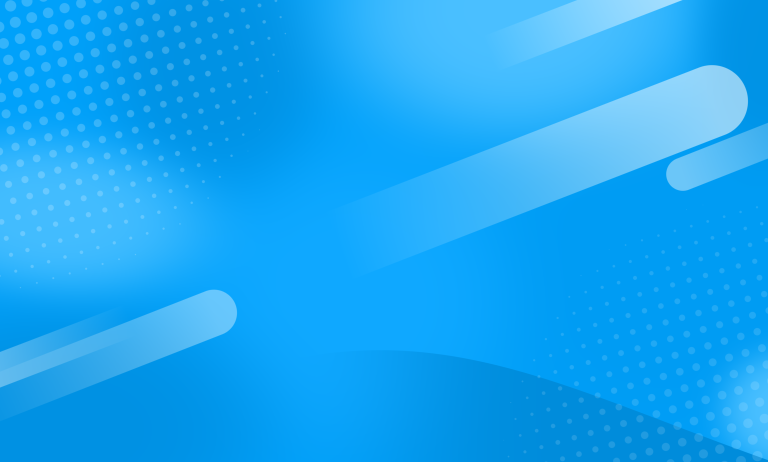
This background is drawn by a WebGL 1 fragment shader. Its source:

```glsl
precision highp float;
// Blue abstract backdrop: soft glows, a dark wave, slanted translucent bars and halftone dots.

uniform vec2 u_resolution;

// Colours
const vec3 BASE  = vec3(0.00, 0.63, 0.98);
const vec3 DEEP  = vec3(0.00, 0.565, 0.885);
const vec3 AZURE = vec3(0.06, 0.66, 1.00);
const vec3 SKY   = vec3(0.29, 0.75, 1.00);
const vec3 WAVE  = vec3(0.00, 0.55, 0.86);
const vec3 WHITE = vec3(1.0);

// Wave crest position and shape
const vec2  CREST = vec2(0.823, 0.242);
const float WAVE_DROP = 0.54;
const float WAVE_EASE = 0.85;

// Halftone lattice
const float DOT_PITCH  = 0.037;
const float DOT_RADIUS = 0.0125;
const float DOT_TILT   = 0.28;

vec2 rotate(vec2 v, float angle) {
  float c = cos(angle), s = sin(angle);
  return vec2(c * v.x - s * v.y, s * v.x + c * v.y);
}

// Elliptical spot with a flat core and a soft rim
float glow(vec2 p, vec2 centre, vec2 radii, float tilt) {
  vec2 q = rotate(p - centre, -tilt) / radii;
  float d2 = dot(q, q);
  return exp(-d2 * d2);
}

// Antialiased coverage of a signed distance
float fill(float dist) {
  float pixel = 1.0 / u_resolution.y;
  return 1.0 - smoothstep(-0.7 * pixel, 0.7 * pixel, dist);
}

// Rounded bar whose opacity runs from opacity.x at a to opacity.y at b
float bar(vec2 p, vec2 a, vec2 b, float radius, vec2 opacity) {
  vec2 axis = b - a;
  float t = clamp(dot(p - a, axis) / dot(axis, axis), 0.0, 1.0);
  return fill(length(p - a - axis * t) - radius) * mix(opacity.x, opacity.y, t);
}

// Tilted dot lattice shrinking away from a corner
float halftone(vec2 p, vec2 corner, float reach, float size) {
  vec2 q = rotate(p - corner, -DOT_TILT);
  vec2 cell = (floor(q / DOT_PITCH) + 0.5) * DOT_PITCH;
  float left = 1.0 - length(cell) / reach;
  float radius = size * sqrt(max(left, 0.0));
  return fill(length(q - cell) - radius) * step(0.0, left);
}

void main() {
  vec2 p = gl_FragCoord.xy / u_resolution.y;
  float right = u_resolution.x / u_resolution.y;

  // Soft colour fields
  vec3 col = BASE;
  col = mix(col, DEEP, 0.30 * glow(p, vec2(1.45, 0.42), vec2(0.45, 0.40), 0.0));
  col = mix(col, AZURE, glow(p, vec2(0.76, 0.35), vec2(0.34, 0.33), 0.0));
  col = mix(col, DEEP, 0.90 * glow(p, vec2(0.465, 0.87), vec2(0.24, 0.27), 0.0));
  col = mix(col, DEEP, 0.95 * glow(p, vec2(0.13, 0.07), vec2(0.45, 0.27), 0.0));
  col = mix(col, SKY, glow(p, vec2(1.115, 0.98), vec2(0.40, 0.28), 0.0));
  col = mix(col, SKY, 0.90 * glow(p, vec2(0.11, 0.535), vec2(0.34, 0.165), -0.10));
  col = mix(col, DEEP, 0.85 * glow(p, vec2(right, 0.91), vec2(0.15, 0.25), 0.0));
  col = mix(col, SKY, glow(p, vec2(right + 0.04, 0.11), vec2(0.14, 0.13), 0.0));

  // Dark wave, fading in from the left
  float dx2 = (p.x - CREST.x) * (p.x - CREST.x);
  float crest = CREST.y - WAVE_DROP * dx2 / (1.0 + WAVE_EASE * dx2);
  col = mix(col, WAVE, fill(p.y - crest) * smoothstep(0.62, 1.20, p.x));

  // Halftone corners
  col = mix(col, WHITE, 0.20 * halftone(p, vec2(0.0, 1.0), 0.63, DOT_RADIUS));
  col = mix(col, WHITE, 0.13 * halftone(p, vec2(right, 0.0), 0.575, 0.9 * DOT_RADIUS));

  // Slanted bars
  col = mix(col, WHITE, bar(p, vec2(0.734, 0.468), vec2(1.541, 0.781), 0.078, vec2(0.0, 0.56)));
  col = mix(col, WHITE, bar(p, vec2(1.06, 0.883), vec2(1.667, 1.117), 0.041, vec2(0.0, 0.90)));
  col = mix(col, WHITE, bar(p, vec2(1.478, 0.623), vec2(1.76, 0.734), 0.036, vec2(0.42, 0.15)));
  col = mix(col, WHITE, bar(p, vec2(-0.02, 0.134), vec2(0.463, 0.323), 0.050, vec2(0.04, 0.38)));
  col = mix(col, WHITE, bar(p, vec2(-0.02, 0.192), vec2(0.281, 0.307), 0.036, vec2(0.36, 0.0)));

  gl_FragColor = vec4(col, 1.0);
}
```
